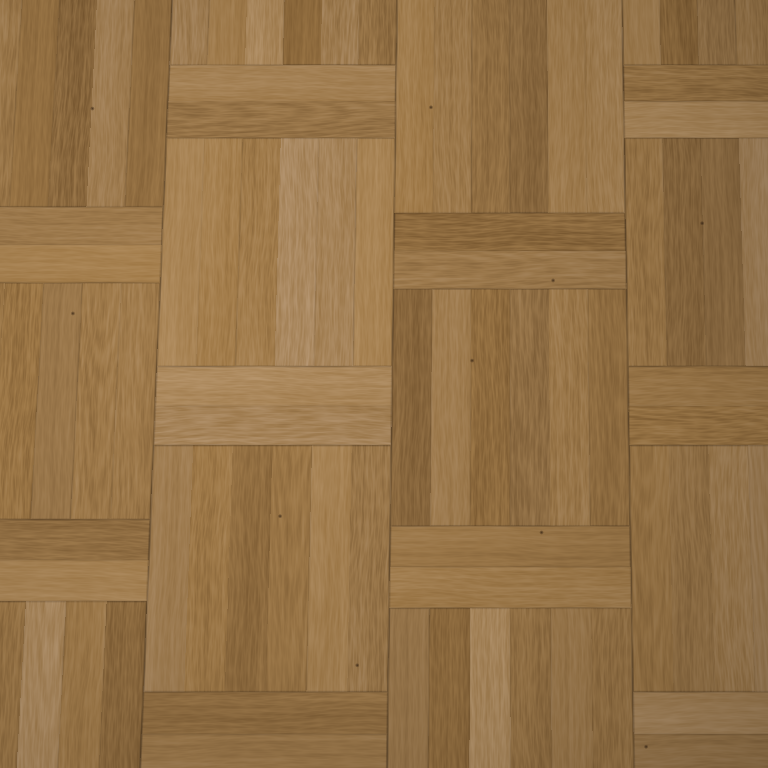
This texture is drawn by a WebGL 1 fragment shader. Its source:

```glsl
precision highp float;
// Oak parquet: staggered columns of six upright staves capped by two crosswise ones, in slight perspective.
uniform vec2 u_resolution;

#define COLUMN_WIDTH 0.293   // at the top edge
#define WIDENING 0.0286      // growth of a column towards the bottom
#define STAVES 6.0           // staves across a column
#define CAP 2.0              // crosswise staves in each repeat
#define SEAM 0.02            // half width of a joint, in staves
#define TONE_SPREAD 0.31     // variation between staves
#define GRAIN 0.07           // strength of the streaks
#define PORES 0.22           // strength of the fine dark pores
#define SPECK_GRID 3.5       // specks across the canvas
#define DARK_OAK vec3(0.455, 0.33, 0.18)
#define MID_OAK vec3(0.605, 0.465, 0.285)
#define LIGHT_OAK vec3(0.70, 0.575, 0.425)

float hash(vec2 p) {
  return fract(sin(dot(p, vec2(127.1, 311.7))) * 43758.5);
}

// Distance to the nearest jittered cell point
float cellular(vec2 p) {
  vec2 cell = floor(p);
  float nearest = 4.0;
  for (int j = -1; j <= 1; j++) {
    for (int i = -1; i <= 1; i++) {
      vec2 c = cell + vec2(float(i), float(j));
      vec2 point = c + vec2(hash(c), hash(c + 37.3));
      nearest = min(nearest, distance(p, point));
    }
  }
  return nearest;
}

// Smooth-edged line, d from its centre
float line(float d, float halfWidth, float blur) {
  return clamp((halfWidth - d) / blur + 0.5, 0.0, 1.0);
}

// Wood brightness offset; c runs across the stave, l along it
float woodGrain(float c, float l, vec2 id) {
  float seed = 6.283 * hash(id + 5.1);
  float wobble = 0.5 * sin(l * 0.7 + seed) + 0.2 * sin(l * 1.9 + 3.0 * seed);
  float streaks = 0.4 * sin(9.0 * c + 1.5 * wobble + 5.0 * seed)
                + 0.4 * sin(23.0 * c + 2.0 * wobble + seed)
                + 0.4 * sin(41.0 * c - 3.0 * wobble + 2.0 * seed);
  // Arched figure on some staves
  float offCentre = c - 0.5 - 0.3 * sin(seed * 3.0);
  float arches = sin(7.0 * (l * 0.6 + 7.0 * offCentre * offCentre + 0.6 * wobble) + seed);
  streaks += 0.8 * arches * smoothstep(0.6, 0.9, hash(id + 8.7));
  // Broad pale and dark bands drifting along the stave
  float bands = sin(2.5 * c + 0.5 * l * sin(seed) + seed);
  // Two layers of pores: long fibres and finer flecks
  vec2 fibre = vec2(c * 13.0 + 1.5 * wobble, l * 0.9) + seed * 19.0;
  float pores = smoothstep(0.1, 0.75, cellular(fibre))
              + smoothstep(0.1, 0.75, cellular(fibre * vec2(1.5, 2.6) + 7.0));
  return GRAIN * streaks + 0.05 * bands + PORES * (0.5 * pores - 0.9) * (0.6 + 0.7 * hash(id + 2.9));
}

vec3 oak(float tone) {
  vec3 lower = mix(DARK_OAK, MID_OAK, clamp(2.0 * tone, -0.3, 1.0));
  return mix(lower, LIGHT_OAK, clamp(2.0 * tone - 1.0, 0.0, 1.2));
}

void main() {
  vec2 p = gl_FragCoord.xy / u_resolution;
  float down = 1.0 - p.y;

  // Floor plane in perspective: u counts columns, v counts repeats
  float width = COLUMN_WIDTH + WIDENING * down;
  float u = (p.x - 0.517 + 0.013 * down) / width;
  float v = 27.304 - 8.066 / width;
  float blur = 1.5 * STAVES / (width * u_resolution.y);

  // Every other column is shifted by half a repeat
  float column = floor(u);
  v -= 0.5 * (1.0 - mod(column, 2.0)) + 0.02 * min(column + 1.0, 0.0);
  float row = floor(v);
  float period = STAVES + CAP;
  vec2 q = vec2(fract(u) * STAVES, fract(v) * period);

  // Stave under this point
  float isCap = step(q.y, CAP);
  float across = mix(q.x, q.y, isCap);
  float along = mix(q.y - CAP, q.x, isCap);
  vec2 block = vec2(column * 9.0, row * 2.0 + isCap);
  vec2 id = block + vec2(floor(across), 0.0);

  // Stave tone, with a few darker ones
  float tone = 0.6 + TONE_SPREAD * (hash(id) + hash(id + 11.3) - 1.0);
  tone -= 0.18 * step(0.92, hash(id + 23.9));
  tone += 0.06 * (hash(block + 41.7) - 0.5);
  tone += woodGrain(fract(across), along, id);
  vec3 color = oak(tone);
  color *= 1.0 + vec3(0.02, 0.0, -0.08) * (hash(id + 17.7) - 0.5);

  // Joints: faint and broken between staves, darker around blocks and columns
  float toStave = 0.5 - abs(fract(across) - 0.5);
  float toBlock = min(min(q.y, period - q.y), abs(q.y - CAP));
  float toColumn = min(q.x, STAVES - q.x);
  float fade = 0.75 + 0.25 * sin(along * 2.1 + 6.0 * hash(id));
  float staveSeam = mix(0.02, 0.3, hash(block + floor(across + 0.5) + 61.3));
  float joint = staveSeam * line(toStave, SEAM, blur);
  joint = max(joint, 0.36 * line(toBlock, SEAM, blur));
  joint = max(joint, 0.55 * line(toColumn, SEAM * 1.2, blur));
  color = mix(color, vec3(0.23, 0.165, 0.095), joint * fade);

  // Sparse dark specks
  float speck = line(cellular(p * SPECK_GRID + 3.7), 0.006, 2.0 * SPECK_GRID / u_resolution.y);
  color = mix(color, vec3(0.20, 0.13, 0.07), 0.7 * speck);

  // Light falling off towards the lower right
  vec2 fromLight = p - vec2(0.28, 0.6);
  color *= 1.035 - 0.24 * dot(fromLight, fromLight);

  gl_FragColor = vec4(color, 1.0);
}
```
